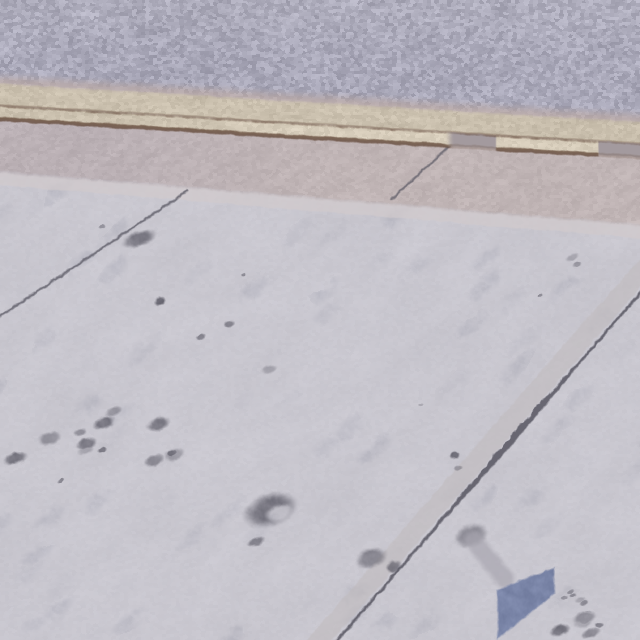
This texture is drawn by a WebGL 1 fragment shader. Its source:

```glsl
precision highp float;
// Weathered pavement slabs with joints and stains, a worn yellow kerb and a road above.
uniform vec2 u_resolution;

#define AA 0.0018
#define ROAD_EDGE 0.870
#define KERB_CRACK 0.835
#define KERB_FOOT 0.814
#define GUTTER_EDGE 0.731
#define SLAB vec3(0.785, 0.778, 0.810)
#define ROAD vec3(0.665, 0.660, 0.725)
#define GUTTER vec3(0.728, 0.688, 0.705)
#define KERB vec3(0.790, 0.750, 0.680)
#define DIRT vec3(0.340, 0.335, 0.380)
#define RUST vec3(0.400, 0.300, 0.240)
#define PAINT vec3(0.455, 0.500, 0.640)

vec2 hash2(vec2 p) {
  vec3 q = fract(p.xyx * vec3(0.1031, 0.103, 0.0973));
  q += dot(q, q.yzx + 33.33);
  return fract((q.xx + q.yz) * q.zy);
}

// Cellular noise: x = distance to nearest point, y = random value of its cell
vec2 cells(vec2 p) {
  vec2 id = floor(p), best = vec2(8.0, 0.0);
  for (int j = -1; j <= 1; j++)
    for (int i = -1; i <= 1; i++) {
      vec2 cell = id + vec2(float(i), float(j));
      vec2 h = hash2(cell + 71.0);
      float d = length(cell + 0.15 + 0.7 * h - p);
      if (d < best.x) best = vec2(d, hash2(cell + 13.0).x);
    }
  return best;
}

// Layered sines, about -1 to 1
float waves(vec2 p) {
  float sum = 0.0, amp = 0.5;
  for (int i = 0; i < 4; i++) {
    sum += amp * sin(p.x + 1.7 * sin(p.y)) * cos(p.y + 1.3 * sin(0.8 * p.x));
    p = mat2(1.5, 1.1, -1.1, 1.5) * p + 2.3;
    amp *= 0.6;
  }
  return sum;
}

float band(float v, float lo, float hi) {
  return smoothstep(lo - AA, lo + AA, v) * (1.0 - smoothstep(hi - AA, hi + AA, v));
}

float segment(vec2 p, vec2 a, vec2 b) {
  vec2 d = b - a;
  return length(p - a - d * clamp(dot(p - a, d) / dot(d, d), 0.0, 1.0));
}

float stroke(float d, float halfWidth) {
  return 1.0 - smoothstep(halfWidth - AA, halfWidth + AA, d);
}

float side(vec2 p, vec2 a, vec2 b) {
  vec2 d = normalize(b - a);
  return d.x * (p.y - a.y) - d.y * (p.x - a.x);
}

// Tilted elliptical blot
float blot(vec2 p, vec2 c, vec2 r) {
  vec2 q = mat2(0.95, -0.31, 0.31, 0.95) * (p - c) / r;
  return 1.0 - smoothstep(0.55, 1.25, length(q));
}

// Loose group of small blots
float scatter(vec2 p, vec2 c, vec2 spread, float size, float seed) {
  float m = 0.0;
  for (int i = 0; i < 11; i++) {
    vec2 h = hash2(vec2(float(i) * 3.7, seed)), s = hash2(vec2(seed, float(i) * 5.1));
    m = max(m, blot(p, c + (2.0 * h - 1.0) * spread, size * (0.4 + s.x) * vec2(1.4, 0.8)) * (0.35 + 0.6 * s.y));
  }
  return m;
}

void main() {
  vec2 p = gl_FragCoord.xy / u_resolution;
  vec2 along = mat2(0.82, -0.57, 0.57, 0.82) * p;
  float wobble = waves(p * 90.0);
  vec2 w = p + 0.0025 * vec2(wobble, waves(p.yx * 110.0 + 4.0));
  float k = p.y + 0.06 * p.x + 0.0015 * wobble;
  float g = p.y + 0.083 * p.x + 0.002 * wobble;
  float grain = cells(p * vec2(150.0, 200.0)).y - 0.5;

  // Slabs: cloudy tone and slanted scuffs
  vec2 scuff = cells(along * vec2(13.0, 30.0) + 0.25 * waves(p * 60.0));
  float scuffs = smoothstep(0.5, 0.1, scuff.x) * smoothstep(0.6, 1.0, scuff.y);
  vec3 col = SLAB + 0.016 * waves(along * vec2(14.0, 28.0)) + 0.016 * grain;
  col -= scuffs * vec3(0.075, 0.070, 0.060) * (0.6 + 0.4 * wobble);
  float joint = side(w, vec2(0.527, 0.0), vec2(1.0, 0.542));
  col = mix(col, vec3(0.755, 0.735, 0.745), 0.6 * band(joint, 0.006, 0.036));
  col = mix(col, vec3(0.820, 0.792, 0.800), 0.7 * band(g, GUTTER_EDGE - 0.02, GUTTER_EDGE));

  // Gutter, with faint drag marks
  vec3 gutter = GUTTER + 0.022 * waves(along * vec2(20.0, 90.0)) + 0.04 * grain;
  gutter += vec3(0.025, 0.020, 0.005) * smoothstep(0.1, 0.6, p.x);
  col = mix(col, gutter, smoothstep(GUTTER_EDGE - 0.004, GUTTER_EDGE + 0.004, g));

  // Slab joints, the right one chipped wider in the middle
  float chip = 0.0025 * smoothstep(0.14, 0.0, abs(p.x - 0.8)) * (1.0 + wobble);
  col = mix(col, DIRT, 0.85 * stroke(abs(joint), 0.0021 + chip));
  col = mix(col, DIRT, 0.75 * stroke(segment(w, vec2(-0.02, 0.492), vec2(0.292, 0.701)), 0.0018));
  col = mix(col, DIRT, 0.7 * stroke(segment(w, vec2(0.612, 0.690), vec2(0.703, 0.772)), 0.0018));

  // Kerb with a broken lower lip
  float lip = max(1.0 - smoothstep(0.695, 0.710, p.x), band(p.x, 0.775, 0.935));
  vec3 kerb = KERB + 0.03 * waves(p * vec2(25.0, 130.0)) + 0.06 * grain;
  kerb += 0.05 * band(k, KERB_FOOT, KERB_CRACK) * smoothstep(0.2, 0.5, p.x);
  col = mix(col, kerb, band(k, KERB_CRACK, ROAD_EDGE));
  col = mix(col, mix(GUTTER * 0.88, kerb, lip), band(k, KERB_FOOT, KERB_CRACK));
  col = mix(col, RUST, (0.45 + 0.25 * wobble) * stroke(abs(k - KERB_CRACK), 0.0022));
  col = mix(col, RUST, (0.25 + 0.55 * lip) * stroke(abs(k - KERB_FOOT), 0.0032));

  // Road: coarse speckle, with an ochre fringe at the kerb
  vec3 road = ROAD + 0.12 * grain + 0.03 * waves(along * vec2(30.0, 70.0));
  road += vec3(0.015, 0.015, 0.010) * smoothstep(0.9, 1.0, p.y);
  road = mix(road, vec3(0.74, 0.66, 0.63), 0.65 * smoothstep(0.020, 0.0, k - ROAD_EDGE));
  col = mix(col, road, smoothstep(ROAD_EDGE - 0.006, ROAD_EDGE + 0.006, k));

  // Dark stains: main blots, then scattered flecks
  float stain = 0.8 * blot(w, vec2(0.217, 0.627), vec2(0.025, 0.011));
  stain = max(stain, blot(w, vec2(0.250, 0.529), vec2(0.009, 0.007)));
  float ring = blot(w, vec2(0.423, 0.203), vec2(0.039, 0.023));
  ring *= 1.0 - 0.85 * blot(w, vec2(0.437, 0.198), vec2(0.021, 0.013));
  stain = max(stain, 0.8 * ring);
  stain = max(stain, 0.7 * blot(w, vec2(0.400, 0.153), vec2(0.014, 0.006)));
  stain = max(stain, 0.65 * blot(w, vec2(0.580, 0.128), vec2(0.023, 0.014)));
  stain = max(stain, 0.75 * blot(w, vec2(0.615, 0.115), vec2(0.011, 0.009)));
  stain = max(stain, 0.8 * blot(w, vec2(0.024, 0.284), vec2(0.017, 0.008)));
  stain = max(stain, 0.9 * blot(w, vec2(0.711, 0.288), vec2(0.007, 0.006)));
  stain = max(stain, 0.6 * blot(w, vec2(0.736, 0.163), vec2(0.024, 0.017)));
  stain = max(stain, scatter(w, vec2(0.165, 0.325), vec2(0.11, 0.045), 0.009, 3.0));
  stain = max(stain, scatter(w, vec2(0.905, 0.045), vec2(0.035, 0.035), 0.009, 8.0));
  stain = max(stain, 0.8 * scatter(w, vec2(0.5, 0.45), vec2(0.45, 0.24), 0.006, 17.0));
  col = mix(col, DIRT, stain * (0.85 + 0.15 * wobble));

  // Blue paint spill with a grey smear
  col = mix(col, vec3(0.66, 0.65, 0.69), 0.7 * smoothstep(0.020, 0.008, segment(w, vec2(0.740, 0.155), vec2(0.790, 0.095))));
  vec2 a = vec2(0.778, 0.078), b = vec2(0.864, 0.112), c = vec2(0.866, 0.073), d = vec2(0.779, 0.003);
  float spill = max(max(side(w, a, b), side(w, b, c)), max(side(w, c, d), side(w, d, a)));
  col = mix(col, PAINT + 0.05 * wobble, 0.95 * (1.0 - smoothstep(-0.002, 0.003, spill)));

  gl_FragColor = vec4(clamp(col, 0.0, 1.0), 1.0);
}
```
